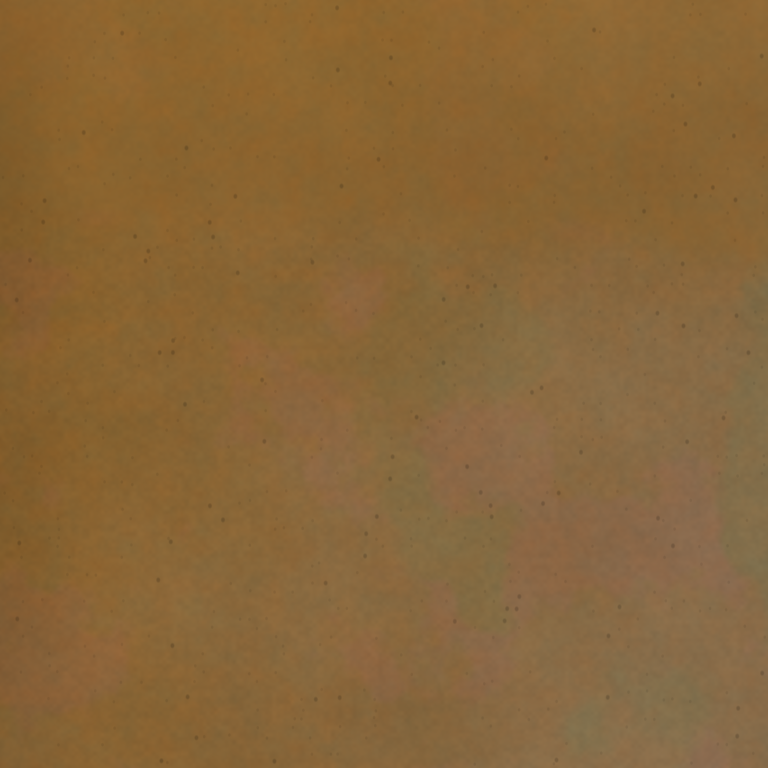
Reproduce this texture procedurally as a three.js fragment shader.

```glsl
// Weathered ochre plaster: warm brown wall with faint green and pink stains and fine grain.
varying vec2 vUv;

float hash(vec2 p) {
  return fract(sin(dot(p, vec2(127.1, 311.7))) * 43758.5453);
}

float noise(vec2 p) {
  vec2 i = floor(p);
  vec2 f = fract(p);
  f = f * f * (3.0 - 2.0 * f);
  return mix(mix(hash(i), hash(i + vec2(1.0, 0.0)), f.x),
             mix(hash(i + vec2(0.0, 1.0)), hash(i + vec2(1.0, 1.0)), f.x), f.y);
}

float fbm(vec2 p) {
  float sum = 0.0;
  float amp = 0.5;
  for (int i = 0; i < 5; i++) {
    sum += amp * noise(p);
    p = mat2(0.8, 0.6, -0.6, 0.8) * p * 2.03 + 17.3;
    amp *= 0.5;
  }
  return sum / 0.96875;
}

// Sparse dark pits, at most one per cell
float pits(vec2 p, float density) {
  vec2 cell = floor(p);
  vec2 center = 0.3 + 0.4 * vec2(hash(cell + 3.1), hash(cell + 8.7));
  vec2 d = (fract(p) - center) * vec2(1.0, 0.8);
  return step(1.0 - density, hash(cell + 21.4)) * (1.0 - smoothstep(0.06, 0.22, length(d)));
}

void main() {
  vec2 uv = vUv;
  float cloud = fbm(uv * 4.0 + 5.0);
  float mottle = fbm(uv * 13.0 + 31.0);

  // Wavering seam between the warm upper strip and the duller wall below
  float seam = 0.73 - 0.05 * uv.x + 0.03 * (noise(vec2(uv.x * 7.0, 2.0)) - 0.5);
  float below = 1.0 - smoothstep(seam - 0.05, seam + 0.03, uv.y + 0.06 * (mottle - 0.5));

  // Warm upper left fading to a greyer lower right
  float fade = uv.x * 0.75 + (1.0 - uv.y) * 0.4 + 0.5 * (cloud - 0.5);
  float cool = smoothstep(0.1, 1.2, fade) * mix(0.45, 1.0, below);
  vec3 color = mix(vec3(0.535, 0.382, 0.173), vec3(0.53, 0.42, 0.285), cool);

  // Green and pink stains with ragged edges
  float ragged = 0.12 * (mottle - 0.5);
  float green = smoothstep(0.5, 0.57, fbm(uv * 3.6 + 42.0) + ragged + 0.28 * (cool - 0.6));
  float pink = smoothstep(0.53, 0.62, fbm(uv * 6.5 + 73.0) + ragged);
  color += vec3(-0.026, 0.008, 0.008) * green * (0.25 + 0.75 * cool);
  color += vec3(0.012, -0.004, 0.022) * pink * (1.0 - green) * mix(0.25, 1.0, below);

  // Broken pink line along the seam
  float line = 1.0 - smoothstep(0.004, 0.018, abs(uv.y - seam + 0.02 * (mottle - 0.5)));
  color += vec3(0.022, 0.0, 0.025) * line * smoothstep(0.4, 0.65, noise(vec2(uv.x * 8.0, 9.0)));

  // Uneven light: brighter top, darker left edge
  color *= 1.0 + 0.05 * smoothstep(0.75, 1.0, uv.y) - 0.07 * (1.0 - smoothstep(0.0, 0.14, uv.x));
  color *= 1.0 + 0.08 * (cloud - 0.5) + 0.06 * (mottle - 0.5);

  // Soft colour flecks, orange against olive
  float fleck = fbm(uv * 42.0 + 11.0) - 0.5;
  color += vec3(0.05, -0.008, -0.03) * fleck;

  // Fine grain and pits
  float grain = noise(uv * 115.0) + 0.7 * noise(uv * 210.0 + 50.0) - 0.85;
  color *= 1.0 + 0.045 * grain * mix(0.65, 1.0, below);
  color *= 1.0 - 0.16 * pits(uv * 60.0, 0.025) - 0.07 * pits(uv * 85.0 + 7.0, 0.08);

  gl_FragColor = vec4(color, 1.0);
}
```
